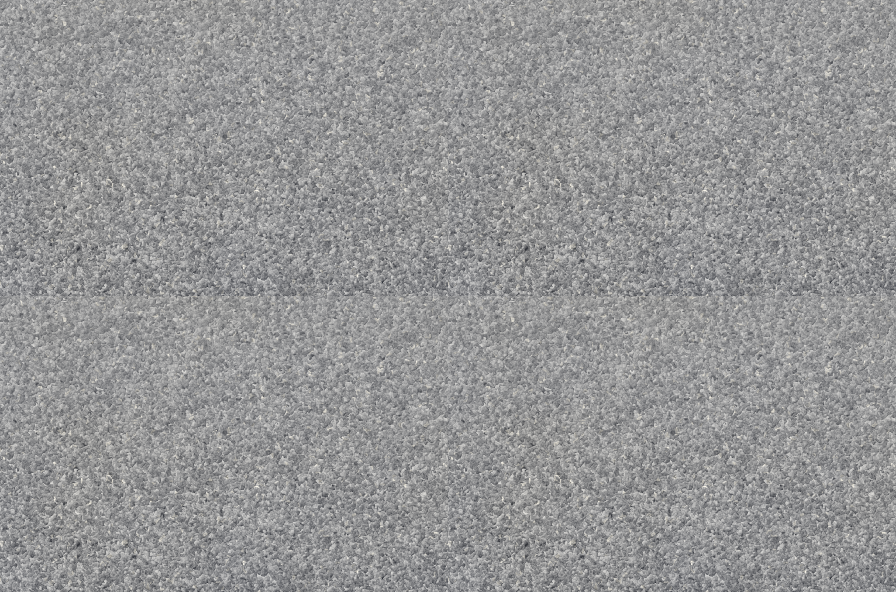
Reproduce this texture procedurally as a Shadertoy shader.

```glsl
#define REPEATS vec2(2.0, 2.0)
#define GRAINS 104.0         // fine grains per tile height
#define CHIPS 68.0           // larger chips per tile height
#define BASE_TONE 0.627
#define GRAIN_CONTRAST 0.23
#define RELIEF 0.15
#define GAP_DEPTH 0.10
#define MOTTLE 0.05
#define FLECK_SHARE 0.075
#define PIT_SHARE 0.06
#define LIGHT_DIR vec2(-0.6, 0.8)
#define SAMPLES 2

vec3 hash32(vec2 p) {
    vec3 q = fract(p.xyx * vec3(0.1031, 0.1030, 0.0973));
    q += dot(q, q.yxz + 33.33);
    return fract((q.xxy + q.yzz) * q.zyx);
}

float valueNoise(vec2 p) {
    vec2 cell = floor(p), f = fract(p);
    f = f * f * (3.0 - 2.0 * f);
    float low = mix(hash32(cell).x, hash32(cell + vec2(1, 0)).x, f.x);
    float high = mix(hash32(cell + vec2(0, 1)).x, hash32(cell + vec2(1, 1)).x, f.x);
    return mix(low, high, f.y);
}

float fbm(vec2 p) {
    float sum = 0.0, weight = 0.5;
    for (int i = 0; i < 4; i++) {
        sum += weight * valueNoise(p);
        p = p * 2.03 + 17.7;
        weight *= 0.5;
    }
    return sum / 0.9375;
}

// Nearest stone: offset from its centre, width to the gap, random shade
void nearestStone(vec2 p, out vec2 offset, out float gap, out float shade) {
    vec2 cell = floor(p);
    float nearest = 8.0, second = 8.0;
    offset = vec2(0.0);
    shade = 0.5;
    for (int y = -1; y <= 1; y++) {
        for (int x = -1; x <= 1; x++) {
            vec2 id = cell + vec2(x, y);
            vec3 rnd = hash32(id + 11.0);
            vec2 toPoint = p - id - rnd.xy;
            float d = length(toPoint);
            if (d < nearest) {
                second = nearest;
                nearest = d;
                offset = toPoint;
                shade = rnd.z;
            } else {
                second = min(second, d);
            }
        }
    }
    gap = second - nearest;
}

vec3 stoneSurface(vec2 uv) {
    vec2 tile = fract(uv * REPEATS);
    vec2 p = tile * vec2(iResolution.x / iResolution.y * REPEATS.y / REPEATS.x, 1.0);
    float depth = 1.0 - tile.y;
    float roughness = mix(0.85, 1.15, depth);

    // Ragged fine grains, lit from the upper left
    vec2 offset;
    float gap, shade;
    vec2 warp = vec2(valueNoise(p * 130.0), valueNoise(p * 130.0 + 40.0)) - 0.5;
    nearestStone(p * GRAINS + warp * 1.3, offset, gap, shade);
    float detail = (shade - 0.5) * GRAIN_CONTRAST;
    detail += dot(offset, LIGHT_DIR) * RELIEF;
    detail -= GAP_DEPTH * (1.0 - smoothstep(0.0, 0.4, gap));
    detail += (valueNoise(p * 210.0 + 70.0) - 0.5) * 0.13;

    // Scattered pale flecks and dark pits
    nearestStone(p * CHIPS + warp * 1.2 + 200.0, offset, gap, shade);
    float body = 1.0 - smoothstep(0.15, 0.5, length(offset));
    float fleck = body * step(1.0 - FLECK_SHARE, shade);
    float pit = body * step(shade, PIT_SHARE * roughness);
    detail += dot(offset, LIGHT_DIR) * 0.05 + 0.15 * fleck - 0.15 * pit;

    // Broad wear: mottling, darker foot, pale left edge
    float tone = BASE_TONE + detail * roughness;
    tone += (fbm(p * 9.0 + 5.0) - 0.5) * MOTTLE;
    tone += (0.5 - depth) * 0.022;
    tone += 0.012 * exp(-tile.x * 30.0) - 0.008 * exp(-tile.y * 25.0);

    // Cool gaps, neutral stone, cream flecks
    float warmth = (fbm(p * 4.0 + 31.0) - 0.5) * 0.012 + (tone - 0.64) * 0.04 + 0.02 * fleck;
    return vec3(tone) + warmth * vec3(0.7, 0.2, -1.2);
}

void mainImage(out vec4 fragColor, in vec2 fragCoord) {
    vec3 sum = vec3(0.0);
    for (int y = 0; y < SAMPLES; y++) {
        for (int x = 0; x < SAMPLES; x++) {
            vec2 jitter = (vec2(x, y) + 0.5) / float(SAMPLES) - 0.5;
            sum += stoneSurface((fragCoord + jitter) / iResolution.xy);
        }
    }
    fragColor = vec4(clamp(sum / float(SAMPLES * SAMPLES), 0.0, 1.0), 1.0);
}
```
